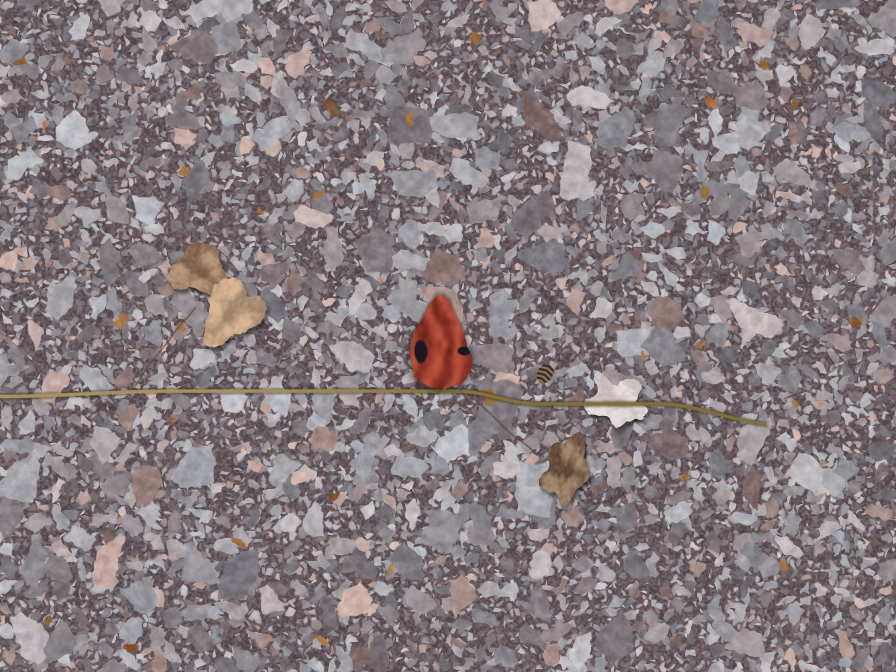
A Shadertoy shader for this texture:

```glsl
// Worn asphalt with pale angular stone chips, dry leaves, a red husk and a long thin stem.

const float TAU = 6.2831853;
const float SOFT = 0.0014; // half width of smoothed edges

float hash(vec2 p) {
    vec3 q = fract(vec3(p.xyx) * 0.1031);
    q += dot(q, q.yzx + 33.33);
    return fract((q.x + q.y) * q.z);
}

float noise(vec2 p) {
    vec2 i = floor(p), f = fract(p);
    f = f * f * (3.0 - 2.0 * f);
    return mix(mix(hash(i), hash(i + vec2(1, 0)), f.x),
               mix(hash(i + vec2(0, 1)), hash(i + vec2(1, 1)), f.x), f.y);
}

vec2 noise2(vec2 p) { return vec2(noise(p), noise(p + 50.0)) - 0.5; }

float fbm(vec2 p) {
    float sum = 0.0, gain = 0.53;
    for (int i = 0; i < 4; i++) {
        sum += gain * noise(p);
        p = p * 2.03 + 17.0;
        gain *= 0.5;
    }
    return sum;
}

vec2 rotate(vec2 p, float a) {
    float c = cos(a), s = sin(a);
    return vec2(c * p.x - s * p.y, s * p.x + c * p.y);
}

float cover(float d, float soft) { return 1.0 - smoothstep(-soft, soft, d); }

// Irregular convex polygon cut by six half planes
float chipDistance(vec2 p, vec2 seed, float radius) {
    float d = -radius;
    for (int i = 0; i < 6; i++) {
        vec2 s = seed + float(i) * vec2(7, 13);
        float a = (float(i) + 0.8 * hash(s)) * TAU / 6.0;
        d = max(d, dot(p, vec2(cos(a), sin(a))) - radius * mix(0.5, 1.0, hash(s + 5.0)));
    }
    return d;
}

// Scattered chips of one grade, blended over the ground
vec3 addChips(vec3 ground, vec2 p, float cell, float density, float size, vec3 dark, vec3 light) {
    vec2 grid = p / cell, home = floor(grid);
    float grain = fbm(p * 95.0) - 0.5;
    for (int k = 0; k < 9; k++) {
        vec2 id = home + vec2(k % 3 - 1, k / 3 - 1);
        vec2 seed = id + vec2(floor(cell * 7000.0), 60);
        if (hash(seed) > density) continue;
        vec2 jitter = vec2(hash(seed + 31.0), hash(seed + 47.0)) - 0.5;
        vec2 q = rotate(grid - id - 0.5 - 0.6 * jitter, TAU * hash(seed + 71.0));
        q *= vec2(0.8, mix(0.9, 1.9, hash(seed + 83.0)));
        float d = chipDistance(q, seed, size * mix(0.28, 0.6, hash(seed + 97.0)));
        float hue = hash(seed + 113.0);
        vec3 tint = mix(vec3(0.95, 0.99, 1.02), vec3(1.03, 1.0, 0.99), hue);
        tint = mix(tint, vec3(1.08, 0.95, 0.89), smoothstep(0.86, 0.94, hue));
        vec3 stone = mix(dark, light, hash(seed + 131.0)) * tint + 0.22 * grain;
        ground = mix(ground, stone, 0.95 * cover(d * cell, SOFT));
    }
    return ground;
}

// Lobed ragged outline; q is scaled to unit radius
float leafEdge(vec2 q, float lobes, float seed) {
    return length(q) - 0.92 - 0.2 * cos(lobes * atan(q.y, q.x)) - 0.5 * (fbm(q * 2.2 + seed) - 0.5);
}

vec3 addLeaf(vec3 ground, vec2 p, vec2 size, float turn, float lobes, vec3 dark, vec3 light) {
    vec2 q = rotate(p, turn) / size, below = rotate(p + vec2(-0.003, 0.006), turn) / size;
    float seed = size.x * 300.0;
    float vein = abs(sin(0.5 * lobes * atan(q.y, q.x))) - 0.5;
    float fold = smoothstep(0.25, 0.75, fbm(q * 1.7 + 9.0)) + 0.25 * vein + 0.4 * (noise(q * 9.0) - 0.5);
    ground *= 1.0 - 0.45 * cover(leafEdge(below, lobes, seed), 0.15);
    return mix(ground, mix(dark, light, clamp(fold, 0.0, 1.0)), cover(leafEdge(q, lobes, seed) * size.y, SOFT));
}

vec3 addTwig(vec3 ground, vec2 p, vec2 a, vec2 b) {
    p += 0.012 * noise2(p * 22.0) - a;
    b -= a;
    float d = length(p - b * clamp(dot(p, b) / dot(b, b), 0.0, 1.0));
    return mix(ground, vec3(0.40, 0.27, 0.23), 0.75 * cover(d - 0.0013, SOFT));
}

// Egg-shaped crumpled husk with dark openings
vec3 addHusk(vec3 ground, vec2 p) {
    vec2 q = p / vec2(0.043, 0.069);
    float ragged = 0.35 * (fbm(q * 2.0 + 3.0) - 0.5);
    float d = (length(vec2(q.x / max(1.0 - 0.5 * q.y, 0.3), q.y)) - 1.0 + ragged) * 0.045;
    float fold = 0.5 + 0.5 * sin(8.0 * q.x + 3.5 * q.y * q.y + 5.0 * fbm(q * 1.3));
    vec3 skin = mix(vec3(0.43, 0.13, 0.10), vec3(0.74, 0.33, 0.25), 0.65 * fold + 0.35 * noise(q * 6.0));
    float hole = min(length((p + vec2(0.029, 0.012)) / vec2(0.010, 0.018)),
                     length((p - vec2(0.036, -0.010)) / vec2(0.011, 0.007)));
    skin = mix(skin, vec3(0.10, 0.09, 0.12), cover(hole + ragged - 0.95, 0.2));
    return mix(ground * (1.0 - 0.4 * cover(d - 0.003, 0.006)), skin, cover(d, SOFT));
}

void mainImage(out vec4 fragColor, in vec2 fragCoord) {
    vec2 p = fragCoord / iResolution.y, rough = p + 0.005 * noise2(p * 130.0);

    // Tar with fine grit, chips from dust to coarse stone, rusty crumbs
    float grit = 0.6 * noise(p * 330.0) + 0.4 * fbm(p * 90.0);
    vec3 color = mix(vec3(0.25, 0.21, 0.23), vec3(0.53, 0.47, 0.49), grit);
    vec3 grey = vec3(0.45, 0.42, 0.44), pale = vec3(0.79, 0.77, 0.78);
    float cell = 0.0105;
    for (int i = 0; i < 4; i++) {
        color = addChips(color, rough, cell, 0.74 - 0.09 * float(i), 1.0, grey, pale);
        cell *= 1.83;
    }
    color = addChips(color, rough, 0.11, 0.28, 0.2, vec3(0.50, 0.33, 0.20), vec3(0.72, 0.50, 0.28));
    color = addLeaf(color, rough - vec2(0.918, 0.402), vec2(0.043, 0.037), 0.4, 5.0, vec3(0.77, 0.72, 0.72), vec3(0.90, 0.87, 0.87));

    // Twigs and the long stem
    color = addTwig(color, p, vec2(0.20, 0.43), vec2(0.29, 0.545));
    color = addTwig(color, p, vec2(0.69, 0.42), vec2(0.80, 0.32));
    float stemY = 0.410 + 0.008 * smoothstep(0.0, 0.26, p.x) - 0.019 * smoothstep(0.68, 0.80, p.x)
                - 0.031 * smoothstep(0.98, 1.16, p.x);
    float stem = max(abs(p.y - stemY) - 0.0027, p.x - 1.14);
    vec3 straw = mix(vec3(0.66, 0.57, 0.36), vec3(0.50, 0.44, 0.22), smoothstep(0.3, 0.8, p.x));
    color *= 1.0 - 0.35 * cover(stem - 0.002, 0.003);
    color = mix(color, straw, cover(stem, SOFT));

    // Dry leaves, a small ridged cone and the husk
    vec3 tan1 = vec3(0.71, 0.59, 0.48), brown = vec3(0.48, 0.36, 0.28);
    color = addLeaf(color, p - vec2(0.298, 0.598), vec2(0.043, 0.040), 0.6, 3.0, brown, tan1);
    color = addLeaf(color, p - vec2(0.345, 0.535), vec2(0.053, 0.044), 2.2, 3.0, tan1 * 0.87, tan1 * 1.2);
    color = addLeaf(color, p - vec2(0.842, 0.302), vec2(0.036, 0.052), 0.2, 5.0, brown * 0.75, tan1 * 0.9);
    vec2 cone = rotate(p - vec2(0.811, 0.444), 0.5);
    float ridge = 0.5 + 0.5 * sin(900.0 * cone.y + 250.0 * abs(cone.x));
    color = mix(color, mix(brown * 0.4, tan1 * 0.8, ridge), cover(length(cone * vec2(1.3, 1)) - 0.015, SOFT));
    fragColor = vec4(addHusk(color, p - vec2(0.655, 0.488)), 1.0);
}
```
